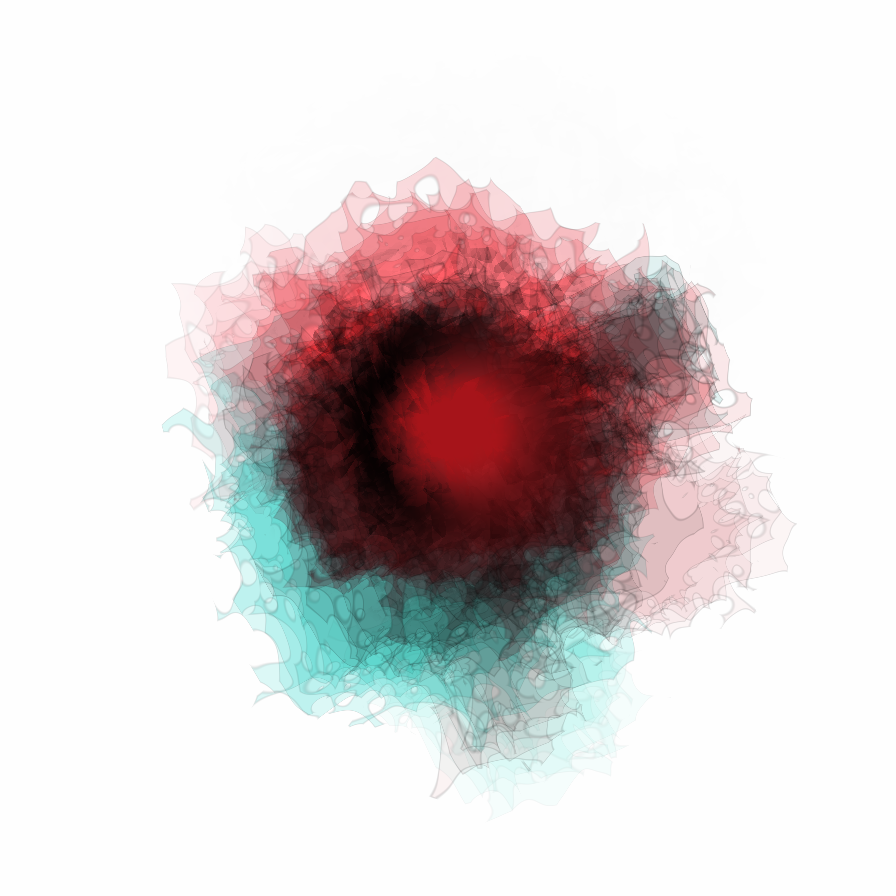
This background is drawn by a three.js fragment shader. Its source:

```glsl
// A ragged ink bloom on white: stacks of translucent teal, pink and rose sheets
// multiply over each other into grey and dark red, around a glowing red core.
// Sheet outlines are circles bent by layered sines and spiked by cellular noise.

varying vec2 vUv;

vec2 hash2(vec2 p) {
  return fract(sin(vec2(dot(p, vec2(127.1, 311.7)), dot(p, vec2(269.5, 183.3)))) * 4375.85);
}

// Cellular noise: x = distance to the nearest point, y = random value of its cell
vec2 cells(vec2 p) {
  vec2 base = floor(p), f = fract(p);
  vec2 nearest = vec2(9.0, 0.0);
  for (int y = -1; y <= 1; y++) {
    for (int x = -1; x <= 1; x++) {
      vec2 g = vec2(float(x), float(y));
      vec2 h = hash2(base + g);
      float d = length(g + h - f);
      if (d < nearest.x) nearest = vec2(d, fract(h.x * 7.3 + h.y * 3.1));
    }
  }
  return nearest;
}

// Layered sines that fold the plane into hooks and curls
vec2 curl(vec2 p, float seed) {
  float freq = 19.0, amp = 0.019;
  for (int i = 0; i < 4; i++) {
    vec2 q = vec2(0.8 * p.x - 0.6 * p.y, 0.6 * p.x + 0.8 * p.y);
    p += amp * sin(q.yx * freq + seed * vec2(1.7, 2.3));
    freq *= 1.85;
    amp *= 0.56;
  }
  return p;
}

// Averaged facets at several sizes, from 0 to 1
float facets(vec2 p) {
  float sum = 0.0, weight = 0.4, scale = 28.0;
  for (int i = 0; i < 4; i++) {
    sum += weight * cells(curl(p, float(i) * 3.7) * scale + 11.0 * float(i)).y;
    scale *= 1.8;
    weight *= 0.75;
  }
  return sum / 1.09;
}

// Six ragged sheets whose tints multiply up to the full tint at the middle
void stack(inout vec3 col, vec2 p, vec2 center, float radius, vec3 tint, float ink, float seed) {
  if (length(p - center) > radius * 1.2 + 0.12) return;
  vec3 sheetTint = pow(tint, vec3(1.0 / 6.0));
  for (int i = 0; i < 6; i++) {
    float k = float(i), s = seed + k * 5.31;
    vec2 shift = 0.22 * radius * (hash2(vec2(s, 4.0)) - 0.5);
    vec2 q = curl(p - center - shift, s);
    float freq = 17.0 + 6.0 * k;
    float spike = cells(q * freq + s * 3.0).x - 0.45;
    float d = length(q) - radius * (1.08 - 0.05 * k) - 2.0 / freq * spike;
    float mask = 1.0 - smoothstep(-0.002, 0.002, d);
    float outline = 1.0 - smoothstep(0.0, 0.0035, abs(d));
    col *= mix(vec3(1.0), sheetTint, mask);
    col *= 1.0 - ink * outline;
  }
}

void main() {
  vec2 p = vUv;
  vec3 col = vec3(0.997);

  // Faint grey haze above the bloom
  float haze = 1.0 - smoothstep(0.1, 0.36, length((p - vec2(0.54, 0.68)) * vec2(0.9, 1.1)));
  col -= 0.02 * haze * facets(p * 0.5);

  // Pale outer sheets
  stack(col, p, vec2(0.36, 0.58), 0.125, vec3(0.99, 0.76, 0.78), 0.06, 1.0);
  stack(col, p, vec2(0.56, 0.27), 0.130, vec3(0.80, 0.97, 0.95), 0.03, 8.0);
  stack(col, p, vec2(0.73, 0.41), 0.115, vec3(0.94, 0.80, 0.81), 0.10, 15.0);
  stack(col, p, vec2(0.55, 0.26), 0.075, vec3(0.92, 0.76, 0.77), 0.12, 22.0);

  // Strong teal and pink, which turn grey where they overlap
  stack(col, p, vec2(0.48, 0.43), 0.220, vec3(0.42, 0.86, 0.83), 0.09, 31.0);
  stack(col, p, vec2(0.70, 0.60), 0.065, vec3(0.50, 0.75, 0.74), 0.16, 38.0);
  stack(col, p, vec2(0.51, 0.55), 0.215, vec3(0.94, 0.42, 0.45), 0.10, 45.0);
  stack(col, p, vec2(0.72, 0.59), 0.070, vec3(0.92, 0.58, 0.60), 0.15, 52.0);

  // Smoky rim and dark red body
  stack(col, p, vec2(0.51, 0.48), 0.205, vec3(0.68, 0.66, 0.66), 0.16, 61.0);
  stack(col, p, vec2(0.50, 0.50), 0.175, vec3(0.90, 0.27, 0.30), 0.12, 70.0);

  // Mottled tone inside the body
  float mottle = facets(p);
  vec2 fromCore = p - vec2(0.510, 0.525);
  float r = length(fromCore) + 0.05 * (mottle - 0.5);
  float body = 1.0 - smoothstep(0.15, 0.23, r);
  col *= 1.0 + body * 1.1 * (mottle - 0.5);

  // Red light spreading from the core, strongest to the lower right
  float side = dot(normalize(fromCore + 0.0001), vec2(0.85, -0.5));
  float spread = 1.0 - smoothstep(0.05, 0.14 + 0.04 * side, r);
  vec3 ember = vec3(0.62, 0.09, 0.11) * (0.55 + 0.8 * mottle);
  col = mix(col, ember, spread * (0.62 + 0.25 * side));

  // Black ring, heaviest on the left
  float ring = exp(-pow((r - 0.103) / 0.024, 2.0));
  float leftward = smoothstep(-0.5, 1.0, -fromCore.x / (length(fromCore) + 0.0001));
  col *= 1.0 - ring * (0.18 + 0.75 * leftward) * (0.75 + 0.4 * mottle);

  // Even red core
  col = mix(col, vec3(0.65, 0.08, 0.10), 1.0 - smoothstep(0.035, 0.075, r));

  gl_FragColor = vec4(clamp(col, 0.0, 1.0), 1.0);
}
```
